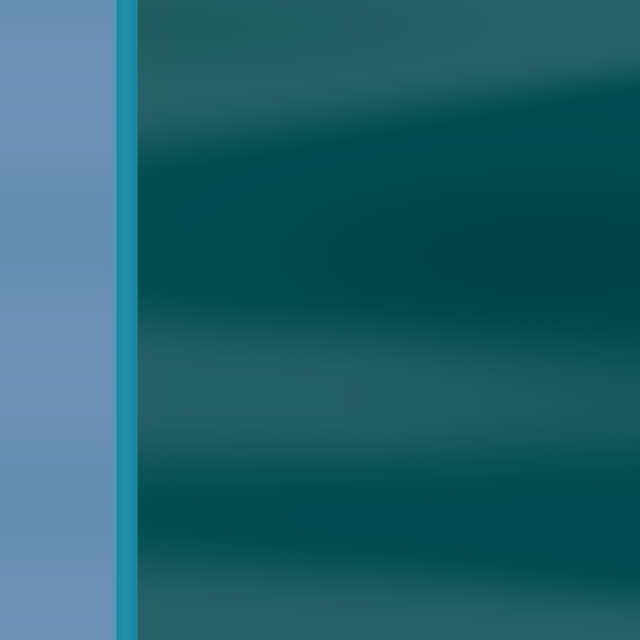
A WebGL 1 fragment shader for this background:

```glsl
precision highp float;
// Soft teal bands of light beside a blue side panel with a bright cyan stripe.

uniform vec2 u_resolution;

#define STRIPE_LEFT 0.182
#define STRIPE_RIGHT 0.215
#define EDGE_BLUR 0.0016
#define PANEL_PERIOD 0.42
#define WAVE_AMOUNT 0.008
#define DEEP_TEAL vec3(0.0, 0.30, 0.322)
#define DARK_TEAL vec3(0.0, 0.258, 0.285)
#define PALE_TEAL vec3(0.15, 0.38, 0.42)
#define PANEL_LIGHT vec3(0.43, 0.575, 0.725)
#define PANEL_SHADE vec3(0.385, 0.555, 0.695)
#define STRIPE_CYAN vec3(0.12, 0.55, 0.655)

vec2 hashGradient(vec2 cell) {
  float angle = 6.2832 * fract(sin(dot(cell, vec2(127.1, 311.7))) * 4375.85);
  return vec2(cos(angle), sin(angle));
}

float gradientNoise(vec2 p) {
  vec2 cell = floor(p);
  vec2 f = p - cell;
  vec2 w = f * f * (3.0 - 2.0 * f);
  vec2 e = vec2(1.0, 0.0);
  float a = dot(hashGradient(cell), f);
  float b = dot(hashGradient(cell + e.xy), f - e.xy);
  float c = dot(hashGradient(cell + e.yx), f - e.yx);
  float d = dot(hashGradient(cell + e.xx), f - e.xx);
  return mix(mix(a, b, w.x), mix(c, d, w.x), w.y);
}

// Soft step upward in y; centre and half width run from left to right.
float slopedFade(float y, float t, vec2 centre, vec2 halfWidth) {
  float c = mix(centre.x, centre.y, t);
  float h = mix(halfWidth.x, halfWidth.y, t);
  return smoothstep(c - h, c + h, y);
}

float softSpot(vec2 p, vec2 centre, vec2 radius) {
  vec2 d = (p - centre) / radius;
  return exp(-dot(d, d));
}

vec3 tealField(vec2 p) {
  float t = clamp((p.x - STRIPE_RIGHT) / (1.0 - STRIPE_RIGHT), 0.0, 1.0);
  float y = p.y + WAVE_AMOUNT * gradientNoise(p * vec2(4.0, 6.0));

  // Deep ground, darkest toward the right
  float shadow = softSpot(p, vec2(0.86, 0.60), vec2(0.42, 0.13));
  vec3 color = mix(DEEP_TEAL, DARK_TEAL, shadow);

  // Three pale bands
  float top = slopedFade(y, t, vec2(0.775, 0.888), vec2(0.068, 0.036));
  float middle = slopedFade(y, t, vec2(0.284, 0.297), vec2(0.080, 0.067))
    * (1.0 - slopedFade(y, t, vec2(0.499, 0.437), vec2(0.075, 0.073)));
  float bottom = 1.0 - slopedFade(y, t, vec2(0.120, 0.062), vec2(0.075, 0.048));
  middle *= mix(0.94, 0.64, smoothstep(0.35, 1.0, t));
  color = mix(color, PALE_TEAL, clamp(top + middle + bottom, 0.0, 1.0));

  // Dim upper corner and faint warm tint beside the stripe
  color -= vec3(0.035, 0.025, 0.04) * softSpot(p, vec2(0.25, 0.96), vec2(0.32, 0.055));
  float tint = exp(-t / 0.032);
  return color + vec3(0.008, 0.006, -0.018) * tint;
}

vec3 sidePanel(vec2 p) {
  float wave = 0.5 + 0.5 * cos(6.2832 * (p.y - 0.01) / PANEL_PERIOD);
  vec3 color = mix(PANEL_SHADE, PANEL_LIGHT, wave);
  // Thin violet line, then a bluish rim against the stripe
  float violet = softSpot(p, vec2(0.165, p.y), vec2(0.004, 1.0));
  color += vec3(0.018, -0.008, 0.008) * violet;
  float rim = smoothstep(0.172, 0.179, p.x);
  return mix(color, vec3(0.35, 0.59, 0.72), 0.8 * rim);
}

void main() {
  vec2 p = gl_FragCoord.xy / u_resolution;
  float blur = max(EDGE_BLUR, 0.7 / u_resolution.x);

  // Stripe, a little brighter toward its middle
  float across = (p.x - STRIPE_LEFT) / (STRIPE_RIGHT - STRIPE_LEFT);
  vec3 stripe = STRIPE_CYAN + vec3(0.015) * cos(6.2832 * (across - 0.4));

  // Layers from left to right
  vec3 color = sidePanel(p);
  color = mix(color, stripe, smoothstep(STRIPE_LEFT - blur, STRIPE_LEFT + blur, p.x));
  color = mix(color, tealField(p), smoothstep(STRIPE_RIGHT - blur, STRIPE_RIGHT + blur, p.x));
  gl_FragColor = vec4(color, 1.0);
}
```
